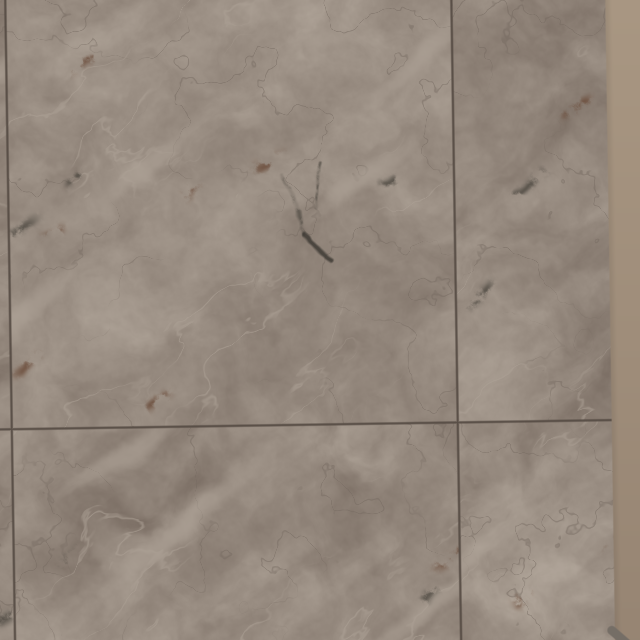
Give the GLSL for this texture, as a WebGL 2 fragment shader.

```glsl
#version 300 es
precision highp float;
// Large grey-brown stone wall tiles with thin dark joints, slightly tilted, ending at a
// plain painted strip. The stone is layered noise: clouds, diagonal streaks, hairline
// cracks, and loops of hashed pale plumes and rust or charcoal flecks in every tile.
uniform vec2 u_resolution;
out vec4 outColor;

const float PITCH = 0.697;               // tile size
const vec2 TILE_ORIGIN = vec2(0.0235, 0.329);
const float TILT = 0.0153;               // lean of the joints
const float JOINT_HALF = 0.0018;
const float WALL_EDGE = 0.961;
const float VEIN_ANGLE = 0.66;
const int FLECKS = 9;
const int PLUMES = 4;
const vec3 STONE_DARK = vec3(0.505, 0.455, 0.415);
const vec3 STONE_LIGHT = vec3(0.665, 0.620, 0.575);
const vec3 PALE_VEIN = vec3(0.675, 0.630, 0.585);
const vec3 RUST = vec3(0.42, 0.30, 0.23);
const vec3 CHARCOAL = vec3(0.31, 0.29, 0.26);
const vec3 JOINT = vec3(0.33, 0.29, 0.26);
const vec3 PAINT_LOW = vec3(0.59, 0.52, 0.45);
const vec3 PAINT_HIGH = vec3(0.66, 0.59, 0.51);
const vec3 METAL = vec3(0.46, 0.43, 0.40);

float hash(vec2 p) {
  return fract(sin(dot(p, vec2(127.1, 311.7))) * 43758.5453);
}

float noise(vec2 p) {
  vec2 i = floor(p), f = fract(p);
  f = f * f * (3.0 - 2.0 * f);
  return mix(mix(hash(i), hash(i + vec2(1, 0)), f.x),
             mix(hash(i + vec2(0, 1)), hash(i + vec2(1, 1)), f.x), f.y);
}

float fbm(vec2 p) {
  float sum = 0.0, amp = 0.516;
  for (int i = 0; i < 5; i++) {
    sum += amp * noise(p);
    p = mat2(1.6, 1.2, -1.2, 1.6) * p + 7.3;
    amp *= 0.5;
  }
  return sum;
}

float segment(vec2 p, vec2 a, vec2 b) {
  vec2 d = b - a;
  return length(p - a - d * clamp(dot(p - a, d) / dot(d, d), 0.0, 1.0));
}

// Thin line where a noise field crosses its mean
float hairline(float field, float width) {
  return 1.0 - smoothstep(0.0, width, abs(field - 0.5));
}

vec2 alongVein(vec2 p) {
  float c = cos(VEIN_ANGLE), s = sin(VEIN_ANGLE);
  return vec2(c * p.x + s * p.y, c * p.y - s * p.x);
}

vec3 stone(vec2 local, vec2 id) {
  vec2 p = local + 5.7 * id + 3.0;
  vec2 warp = vec2(fbm(p * 9.0), fbm(p * 9.0 + 31.0)) - 0.5;
  vec2 q = alongVein(p + 0.07 * warp);
  float streakiness = id == vec2(0) ? 0.45 : 1.0;

  // Clouds, mottling and grain
  float tone = 0.5 + 0.85 * (fbm(p * 5.0 + warp) - 0.5) + 0.75 * (fbm(p * 19.0 + 3.0 * warp) - 0.5);
  tone += 0.9 * streakiness * (fbm(q * vec2(4.0, 17.0)) - 0.5);
  tone += 0.22 * (fbm(p * 85.0) - 0.5);
  vec3 color = mix(STONE_DARK, STONE_LIGHT, clamp(tone, -0.1, 1.1));

  // Pale and dark hairline cracks, broken by a mask
  float patches = smoothstep(0.42, 0.65, fbm(p * 6.0 + 17.0));
  color = mix(color, PALE_VEIN, 0.55 * patches * hairline(fbm(q * vec2(5.0, 13.0) + 9.0), 0.018));
  color = mix(color, STONE_DARK * 0.9, 0.45 * (1.0 - patches) * hairline(fbm(p * 9.0 + 43.0), 0.009));

  // Tapered pale plumes along the vein direction
  for (int i = 0; i < PLUMES; i++) {
    vec2 key = id * 13.0 + float(i) * 3.7 + 2.0;
    vec2 center = PITCH * vec2(hash(key), hash(key + 5.0));
    vec2 r = alongVein(local - center + 0.05 * warp);
    float taper = 1.0 - smoothstep(0.0, 0.12 + 0.15 * hash(key + 8.0), abs(r.x));
    float plume = taper * (1.0 - smoothstep(0.003, 0.008 + 0.018 * taper, abs(r.y)));
    color = mix(color, PALE_VEIN, 0.65 * plume);
  }

  // Crumbly flecks: two of three rusty, the rest charcoal
  float crumbs = smoothstep(0.43, 0.66, fbm(p * 55.0 + 11.0));
  for (int i = 0; i < FLECKS; i++) {
    vec2 key = id * 17.0 + float(i) * 2.3 + 40.0;
    vec2 center = PITCH * vec2(hash(key), hash(key + 3.0));
    vec2 r = alongVein(local - center + 0.05 * warp);
    float halfLength = 0.02 + 0.05 * hash(key + 6.0);
    float fleck = exp(-pow(r.y / 0.008, 2.0)) * (1.0 - smoothstep(0.3, 1.0, abs(r.x) / halfLength));
    color = mix(color, i % 3 == 2 ? CHARCOAL : RUST, 0.8 * fleck * crumbs);
  }

  // Forked dark fissure in the main tile
  if (id == vec2(0)) {
    vec2 c = local + 0.035 * warp;
    float branch = min(segment(c, vec2(0.425, 0.39), vec2(0.46, 0.29)),
                       segment(c, vec2(0.49, 0.41), vec2(0.475, 0.33)));
    float root = segment(c, vec2(0.46, 0.29), vec2(0.505, 0.255));
    color = mix(color, CHARCOAL, 0.5 * (1.0 - smoothstep(0.0, 0.005, branch)) * (0.4 + crumbs));
    color = mix(color, CHARCOAL * 0.8, 0.85 * (1.0 - smoothstep(0.001, 0.006, root)));
  }
  return color;
}

void main() {
  vec2 uv = gl_FragCoord.xy / u_resolution;
  float soft = 1.0 / min(u_resolution.x, u_resolution.y);
  vec2 wall = uv + TILT * vec2(uv.y, -uv.x);
  vec2 cell = (wall - TILE_ORIGIN) / PITCH;
  vec3 color = stone(fract(cell) * PITCH, floor(cell));

  // Joints, then the painted strip and its metal corner
  vec2 toJoint = (0.5 - abs(fract(cell) - 0.5)) * PITCH;
  float joint = 1.0 - smoothstep(JOINT_HALF - soft, JOINT_HALF + soft, min(toJoint.x, toJoint.y));
  color = mix(color, JOINT, 0.9 * joint);
  vec3 paint = mix(PAINT_LOW, PAINT_HIGH, uv.y) * (0.93 + 0.07 * smoothstep(0.0, 0.012, wall.x - WALL_EDGE));
  color = mix(color, paint, smoothstep(-soft, soft, wall.x - WALL_EDGE));
  float trim = segment(uv, vec2(0.956, 0.015), vec2(0.985, -0.01)) - 0.007;
  color = mix(color, METAL, 1.0 - smoothstep(-soft, soft, trim));
  outColor = vec4(color, 1.0);
}
```
